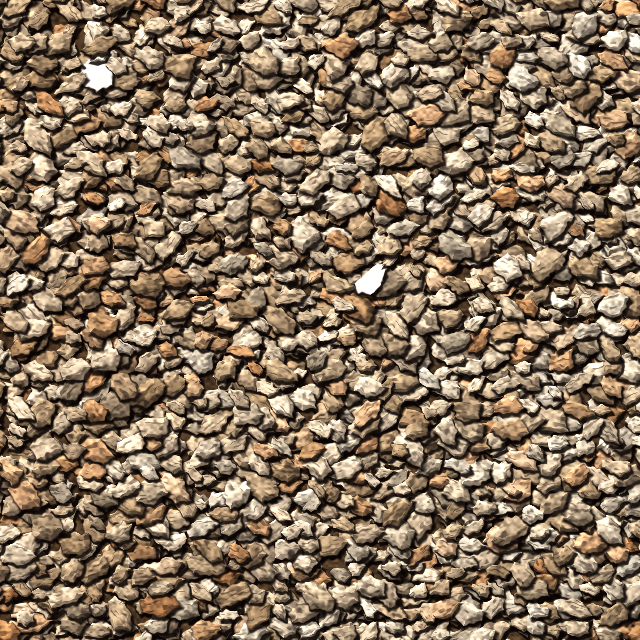
A WebGL 1 fragment shader for this texture:

```glsl
precision highp float;
uniform vec2 u_resolution;

vec3 hash3(vec2 p) {
  vec3 q = fract(p.xyx * vec3(0.1031, 0.1030, 0.0973));
  q += dot(q, q.yxz + 33.33);
  return fract((q.xxy + q.yzz) * q.zyx);
}

float valueNoise(vec2 p) {
  vec2 i = floor(p), f = fract(p);
  f *= f * (3.0 - 2.0 * f);
  return mix(mix(hash3(i).x, hash3(i + vec2(1.0, 0.0)).x, f.x),
             mix(hash3(i + vec2(0.0, 1.0)).x, hash3(i + vec2(1.0, 1.0)).x, f.x), f.y);
}

// Mineral colours: tan to pale buff, with a few pinkish and grey stones
vec3 stoneColour(vec3 h) {
  vec3 c = mix(vec3(0.62, 0.535, 0.42), vec3(0.89, 0.84, 0.755), h.x);
  c = mix(c, c * vec3(1.03, 0.88, 0.76), smoothstep(0.8, 1.0, h.y));
  vec3 grey = dot(c, vec3(0.34)) * vec3(1.0, 1.0, 0.95);
  return mix(c, grey, 0.5 * (1.0 - smoothstep(0.02, 0.25, h.y)));
}

// Paints one faceted stone and its shadow over the ground
vec3 paintStone(vec3 ground, vec2 uv, vec2 cell, vec2 grid, float depth, float grain) {
  vec2 id = cell + depth * 71.0 + 20.0;
  vec3 place = hash3(id), look = hash3(id + 137.0), form = hash3(id + 291.0);
  float white = step(1.5, depth) * step(0.9965, form.z);
  vec2 offset = uv - (cell + 0.5 + 0.75 * (place.xy - 0.5)) / grid;
  float angle = (place.z - 0.5) * 1.7;
  float c = cos(angle), s = sin(angle);
  mat2 turn = mat2(c, -s, s, c);
  vec2 size = vec2(0.0245, mix(0.012, 0.0195, form.x)) * mix(0.62, 1.22, form.y);
  size *= 1.0 + 0.25 * white;
  vec2 local = turn * offset / size;
  if (dot(local, local) > 5.0) return ground;
  vec2 light = turn * vec2(-0.45, 0.89);
  vec2 shadowShift = turn * vec2(0.0026, -0.0043) / size;

  float edge = -9.0, shadow = -9.0, facing = 0.0;
  for (int k = 0; k < 6; k++) {
    vec3 h = hash3(id + float(k) * 17.3 + 411.0);
    float a = (float(k) + 0.6 * h.x) * 1.0472;
    vec2 n = vec2(cos(a), sin(a));
    float d = dot(local, n) - mix(0.66, 1.02, h.y);
    if (d > edge) {
      edge = d;
      facing = dot(n, light) + 0.5 * (h.z - 0.5);
    }
    shadow = max(shadow, d - dot(shadowShift, n));
  }

  // Tilted top plane, bevelled sides and clefts along the stone
  float top = 0.84 + 0.28 * look.z + 0.14 * dot(local, light);
  float bevel = mix(0.12, 0.5, form.x);
  float shade = mix(top, 0.87 + 0.36 * facing, smoothstep(-bevel, -bevel * 0.65, edge));
  float cleft = valueNoise(local * vec2(2.6, 5.5) + id * 9.0);
  shade *= 1.05 - 0.42 * smoothstep(0.55, 0.9, cleft);
  shade *= 0.66 + 0.72 * grain;
  shade *= 1.0 - 0.3 * smoothstep(-0.12, 0.03, edge) * step(facing, 0.1);
  vec3 stone = mix(stoneColour(look) * shade, vec3(0.85 + 0.3 * shade), white);
  ground *= 0.14 + 0.86 * smoothstep(-0.04, 0.2, shadow);
  return mix(ground, stone, 1.0 - smoothstep(-0.05, 0.05, edge));
}

void main() {
  vec2 uv = gl_FragCoord.xy / u_resolution.y;
  float grain = 0.4 * valueNoise(uv * vec2(90.0, 125.0))
              + 0.6 * valueNoise(uv * vec2(190.0, 250.0) + 31.0);
  vec2 wobble = vec2(valueNoise(uv * 150.0 + 7.0), valueNoise(uv * 150.0 + 63.0));
  vec2 rough = uv + 0.0045 * (wobble - 0.5);
  vec3 colour = vec3(0.30, 0.24, 0.17) * (0.5 + grain);

  // Stacked layers, each painted towards the light so shadows fall on earlier stones
  for (int layer = 0; layer < 3; layer++) {
    float depth = float(layer);
    vec2 grid = vec2(25.0, 34.0) - vec2(0.7, 1.3) * depth;
    vec2 base = floor(rough * grid);
    for (int j = -1; j <= 1; j++)
      for (int i = -1; i <= 1; i++)
        colour = paintStone(colour, rough, base + vec2(-float(i), float(j)), grid, depth, grain);
  }

  // Broad patches, slightly paler and greyer to the right
  float patchTone = 0.98 + 0.06 * valueNoise(uv * 4.0 + 5.0) + 0.07 * (uv.x - 0.5);
  colour *= patchTone * mix(vec3(1.02, 0.99, 0.95), vec3(1.0, 1.0, 0.99), uv.x);
  colour = mix(colour, colour * colour * (3.0 - 2.0 * colour), 0.2);
  gl_FragColor = vec4(clamp(colour + vec3(0.03, 0.01, 0.005), 0.0, 1.0), 1.0);
}
```
